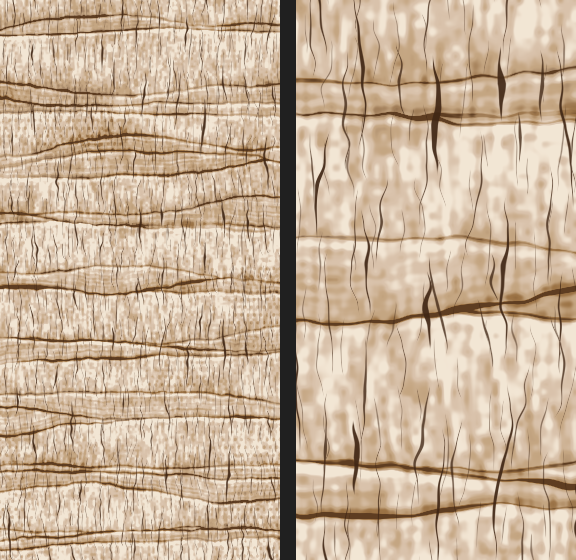
Left, the full canvas; right, a detail of the centre.
Reproduce this texture procedurally as a WebGL 1 fragment shader.

```glsl
precision highp float;
// Pale palm bark: overlapping fibrous plates and thin lens-shaped ridges.
// Wavy layers are painted from bottom to top into one tone value, which a
// colour ramp turns into cream and brown; split by tapered upright cracks.
uniform vec2 u_resolution;

#define PERIOD 0.228       // height of one plate with its two ridges
#define RIDGE_STEP 0.19    // ridge height as a share of PERIOD
#define EDGE_WAVE 0.085    // swing of the layer edges
#define PLATE_TONE 0.80
#define RIDGE_TONE 0.69
#define GRAIN 0.62         // contrast of fibres and speckle
#define CRACK_WIDTH 0.0046 // half width of the widest cracks
#define STAIN 0.42         // strength of the brown plate feet

const vec3 CRACK = vec3(0.25, 0.15, 0.08);
const vec3 UMBER = vec3(0.37, 0.24, 0.13);
const vec3 OCHRE = vec3(0.61, 0.45, 0.27);
const vec3 TAUPE = vec3(0.65, 0.53, 0.41);
const vec3 TAN = vec3(0.77, 0.65, 0.51);
const vec3 BEIGE = vec3(0.85, 0.76, 0.67);
const vec3 CREAM = vec3(0.95, 0.90, 0.83);

float hash(vec2 p) {
  vec3 q = fract(vec3(p.xyx) * 0.1031);
  q += dot(q, q.yzx + 33.33);
  return fract((q.x + q.y) * q.z);
}

float noise(vec2 p) {
  vec2 i = floor(p), f = fract(p);
  f = f * f * (3.0 - 2.0 * f);
  return mix(mix(hash(i), hash(i + vec2(1, 0)), f.x),
             mix(hash(i + vec2(0, 1)), hash(i + vec2(1, 1)), f.x), f.y);
}

float fbm(vec2 p) {
  float sum = 0.0, amp = 0.53;
  for (int i = 0; i < 4; i++) {
    sum += amp * noise(p);
    p = p * 2.1 + 17.3;
    amp *= 0.5;
  }
  return sum;
}

// Height of a layer's lower edge
float edgeHeight(float x, float id, float group, float part) {
  float wave = EDGE_WAVE * (noise(vec2(x * 2.1 + id * 3.7, id)) - 0.5);
  wave += 0.05 * (noise(vec2(x * 1.4, group + 60.0)) - 0.5);
  wave += 0.013 * (noise(vec2(x * 9.0, id + 90.0)) - 0.5);
  wave += 0.006 * (noise(vec2(x * 38.0, id + 130.0)) - 0.5);
  return (group + part * RIDGE_STEP) * PERIOD - 0.2 + wave;
}

// Upright splits: one tapered stroke per jittered cell
float cracks(vec2 p, vec2 cells, float width, float px) {
  p.x += 0.030 * (noise(p * vec2(5.0, 8.0) + cells) - 0.5);
  p.x += 0.009 * (noise(p * vec2(18.0, 42.0) + cells) - 0.5);
  float column = floor(p.x * cells.x);
  float along = p.y * cells.y + 7.0 * hash(vec2(column, cells.x));
  vec2 id = vec2(column, floor(along)) + cells;
  float center = (column + 0.22 + 0.56 * hash(id)) / cells.x;
  float reach = mix(0.35, 1.0, hash(id + 31.0));
  float taper = max(1.0 - abs(fract(along) - 0.5) * 2.0 / reach, 0.0);
  float size = hash(id + 71.0);
  float halfWidth = width * taper * mix(0.3, 1.0, size * size);
  halfWidth *= 0.6 + 0.8 * noise(p * vec2(9.0, 50.0));
  float line = 1.0 - smoothstep(-px, px, abs(p.x - center) - halfWidth);
  return line * smoothstep(0.0, 0.2, taper);
}

vec3 barkRamp(float t, float warmth) {
  vec3 c = mix(UMBER, mix(TAUPE, OCHRE, warmth), smoothstep(0.0, 0.28, t));
  c = mix(c, TAN, smoothstep(0.28, 0.52, t));
  c = mix(c, BEIGE, smoothstep(0.52, 0.72, t));
  return mix(c, CREAM, smoothstep(0.72, 0.92, t));
}

void main() {
  vec2 p = gl_FragCoord.xy / u_resolution.x;
  float px = 0.8 / u_resolution.x;

  // Surface grain, shared by all layers
  float lean = p.x + 0.02 * noise(p * 7.0);
  float fibre = noise(vec2(lean * 125.0, p.y * 30.0)) - 0.5;
  float speckle = noise(p * 105.0 + 40.0) - 0.5;
  float blotch = fbm(p * vec2(9.0, 13.0)) - 0.5;
  float rough = fbm(p * vec2(38.0, 24.0) + 9.0);
  float grain = GRAIN * (0.6 * fibre + 0.45 * speckle) + 0.36 * blotch;

  // Pores in a few patches
  vec2 lattice = p * vec2(44.0, 36.0);
  lattice.x += 0.5 * mod(floor(lattice.y), 2.0);
  float pore = 1.0 - smoothstep(0.12, 0.34, length(fract(lattice) - 0.5));
  grain -= 0.22 * pore * smoothstep(0.55, 0.75, noise(p * 3.2 + 5.0));

  // Layers, each with a lit lip and shade below its edge
  float tone = PLATE_TONE + grain;
  for (int i = 0; i < 33; i++) {
    float id = float(i);
    float group = floor((id + 0.5) / 3.0);
    float part = id - 3.0 * group;
    float isPlate = step(1.5, part);
    float d = p.y - edgeHeight(p.x, id, group, part);
    float vary = noise(vec2(p.x * 4.5, id + 200.0));
    float below = max(-d, 0.0);
    tone += 0.20 * exp(-pow((below - 0.010) / 0.006, 2.0));
    tone -= 0.38 * smoothstep(0.4, 0.8, vary) * exp(-below / 0.016);

    float lamina = noise(vec2(p.x * 6.0 + id, d * 150.0)) - 0.5;
    float layer = mix(RIDGE_TONE + 0.26 * lamina + 0.7 * grain, PLATE_TONE + grain, isPlate);
    float foot = exp(-max(d, 0.0) / mix(0.010, 0.034, isPlate * vary));
    layer -= STAIN * foot * (0.25 + 1.1 * rough) * (0.4 + 0.9 * vary);
    tone = mix(tone, layer, smoothstep(-px, px, d));

    float seam = 0.0035 * noise(vec2(p.x * 17.0, id + 300.0));
    tone -= 0.55 * (0.3 + vary) * (1.0 - smoothstep(seam - px, seam + 2.0 * px, abs(d)));
  }
  vec3 color = barkRamp(tone, smoothstep(0.3, 0.65, noise(p * vec2(4.0, 12.0) + 3.0)));

  // Cracks in three sizes
  float split = cracks(p, vec2(13.0, 4.3), CRACK_WIDTH, px);
  split = max(split, 0.85 * cracks(p + 3.1, vec2(21.0, 6.0), CRACK_WIDTH * 0.5, px));
  split = max(split, 0.55 * cracks(p + 6.7, vec2(37.0, 9.0), CRACK_WIDTH * 0.25, px));
  gl_FragColor = vec4(mix(color, CRACK, 0.92 * split), 1.0);
}
```
